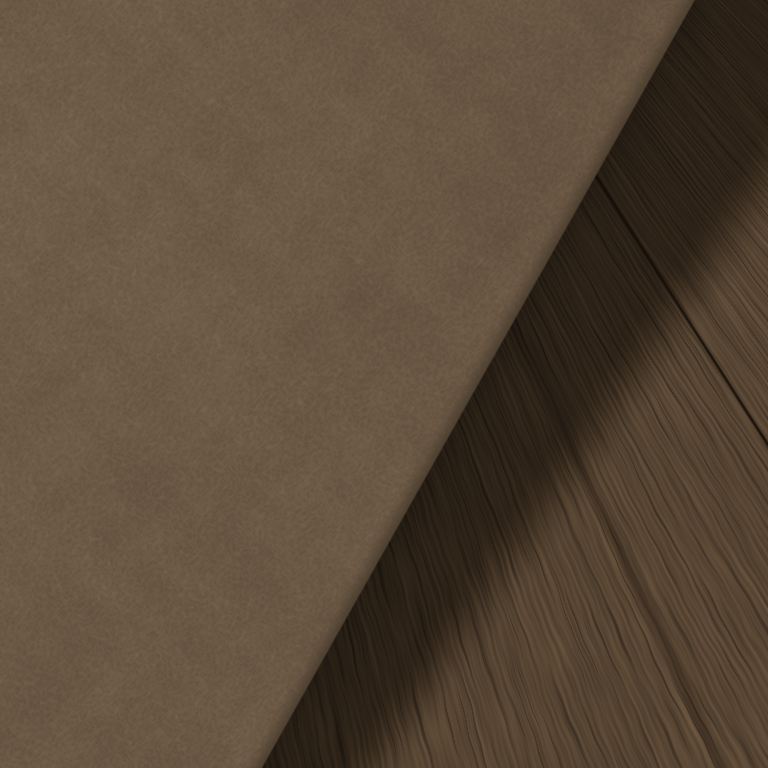
Give the GLSL for this texture, as a WebGL 2 fragment shader.

```glsl
#version 300 es
precision highp float;

uniform vec2 u_resolution;
out vec4 outColor;

// Palette
const vec3 LEATHER_LIGHT = vec3(0.456, 0.376, 0.298);
const vec3 LEATHER_DEEP = vec3(0.380, 0.314, 0.242);
const vec3 LEATHER_RIM = vec3(0.290, 0.236, 0.176);
const vec3 WOOD_LIT = vec3(0.352, 0.280, 0.206);
const vec3 WOOD_SHADE = vec3(0.184, 0.141, 0.096);
const vec3 SEAM_DARK = vec3(0.075, 0.052, 0.032);
const vec3 GROOVE = vec3(0.255, 0.195, 0.140);

// Layout
const vec2 EDGE_POINT = vec2(0.341, 0.0);
const vec2 EDGE_NORMAL = vec2(0.871, -0.491);
const vec2 SHADOW_POINT = vec2(0.78, 0.44);
const vec2 SHADOW_NORMAL = vec2(0.83, -0.558);
const float SHADOW_SOFTNESS = 0.046;
const vec2 GRAIN_ORIGIN = vec2(0.034, 1.93);
const float SEAM_SHARP = 0.640;
const float SEAM_SOFT = 0.470;
const float SEAM_FAINT = 0.217;

// Detail
const float PORE_SCALE = 135.0;
const float PORE_DEPTH = 0.06;
const float FIBRE_DEPTH = 0.085;
const float MOTTLE_DEPTH = 0.17;
const float BLOTCH_DEPTH = 0.17;
const float GRAIN_DEPTH = 0.24;
const float GRAIN_LINE_DEPTH = 0.24;

vec2 hash2(vec2 p) {
  vec3 q = fract(p.xyx * vec3(0.1031, 0.1030, 0.0973));
  q += dot(q, q.yzx + 33.33);
  return fract((q.xx + q.yz) * q.zy);
}

// Distance to the nearest scattered point
float cellular(vec2 p) {
  vec2 cell = floor(p);
  vec2 local = fract(p);
  float nearest = 2.0;
  for (int y = -1; y <= 1; y++) {
    for (int x = -1; x <= 1; x++) {
      vec2 offset = vec2(x, y);
      vec2 delta = offset + hash2(cell + offset) - local;
      nearest = min(nearest, dot(delta, delta));
    }
  }
  return sqrt(nearest);
}

// Rotated, warped sines, roughly -1 to 1
float layeredSines(vec2 p) {
  float sum = 0.0;
  float weight = 0.5;
  for (int i = 0; i < 5; i++) {
    p += 0.6 * sin(p.yx * 1.3 + float(i) * 1.7);
    sum += weight * sin(p.x) * cos(p.y);
    p = mat2(1.44, 1.08, -1.08, 1.44) * p + 2.3;
    weight *= 0.68;
  }
  return sum;
}

float band(float x, float width) {
  return exp(-x * x / (width * width));
}

vec3 leather(vec2 p, float inset) {
  float mottle = layeredSines(p * 14.0 + 1.5);
  float blotch = layeredSines(p * 47.0 + 8.0);
  float glow = 0.58 - 0.30 * p.x + 0.22 * band(length(p - vec2(0.18, 0.74)), 0.4);
  float tone = glow + MOTTLE_DEPTH * mottle + BLOTCH_DEPTH * blotch;
  vec3 color = mix(LEATHER_DEEP, LEATHER_LIGHT, clamp(tone, 0.0, 1.0));

  // Pores and short fibres slanted both ways
  vec2 warped = p + 0.004 * sin(p.yx * 83.0 + 3.0 * mottle);
  float pores = cellular(warped * PORE_SCALE) - 0.5;
  vec2 slanted = mat2(0.8, 0.6, -0.6, 0.8) * warped;
  float fibres = cellular(slanted * vec2(260.0, 120.0)) - 0.5;
  float crossed = cellular(slanted.yx * vec2(270.0, 140.0) + 19.0) - 0.5;
  color *= 1.0 + PORE_DEPTH * pores + FIBRE_DEPTH * (fibres + 0.8 * crossed);

  // Rounded rim
  float rim = 1.0 - smoothstep(0.0, 0.027, inset);
  color *= 1.0 + 0.02 * band(inset - 0.034, 0.018);
  return mix(color, LEATHER_RIM, 0.7 * rim * rim + 0.1 * rim);
}

vec3 wood(vec2 p, float gap) {
  float depth = GRAIN_ORIGIN.y - p.y;
  float fan = (p.x - GRAIN_ORIGIN.x) / depth;

  // Grain runs along the fan, with slight bends and a fine wriggle
  float bend = 0.0022 * sin(depth * 7.0 + fan * 19.0) + 0.0007 * sin(depth * 43.0 - fan * 57.0);
  float lane = fan + bend + 0.0003 * sin(depth * 130.0 + fan * 210.0);
  float fine = cellular(vec2(lane * 360.0, depth * 9.0)) - 0.5;
  float broad = cellular(vec2(lane * 130.0, depth * 3.0) + 7.0) - 0.5;
  float ripple = sin(lane * 1100.0 + 2.5 * sin(lane * 93.0 + depth * 2.0));
  float grain = fine + 0.25 * broad + 0.16 * ripple;

  // Thin dark lines, broken along their length
  float lineWave = sin(lane * 760.0 + 3.0 * sin(lane * 117.0 + depth * 1.2));
  float lineBreak = smoothstep(0.25, 0.65, cellular(vec2(lane * 120.0, depth * 8.0) + 31.0));
  float lines = smoothstep(0.70, 0.98, lineWave) * lineBreak;

  float shadowDist = dot(p - SHADOW_POINT, SHADOW_NORMAL);
  float light = smoothstep(-SHADOW_SOFTNESS, SHADOW_SOFTNESS, shadowDist);
  vec3 color = mix(WOOD_SHADE, WOOD_LIT, light);
  color *= 1.0 + 0.03 * light * layeredSines(vec2(fan * 14.0, depth * 3.0));

  // Wide soft groove, tinted before the grain crosses it
  float grooveDist = (fan - SEAM_SOFT) * depth;
  color = mix(color, GROOVE * mix(0.55, 1.0, light), 0.8 * band(grooveDist, 0.0095));
  color *= 1.0 + 0.08 * band(grooveDist + 0.014, 0.004);
  color *= 1.0 + GRAIN_DEPTH * grain * mix(1.4, 1.1, light);
  color *= 1.0 - GRAIN_LINE_DEPTH * lines;

  // Narrow plank joints
  float jointDist = (fan - SEAM_SHARP) * depth;
  color = mix(color, SEAM_DARK, 0.9 * band(jointDist, 0.0028));
  color *= 1.0 + 0.08 * band(jointDist - 0.006, 0.003);
  color *= 1.0 - 0.14 * band((fan - SEAM_FAINT) * depth, 0.004);

  // Contact shadow under the leather
  return color * (1.0 - 0.2 * exp(-gap / 0.03));
}

void main() {
  vec2 p = gl_FragCoord.xy / u_resolution;
  float edgeDist = dot(p - EDGE_POINT, EDGE_NORMAL);
  float smoothing = 1.2 / min(u_resolution.x, u_resolution.y);
  float onWood = smoothstep(-smoothing, smoothing, edgeDist);
  vec3 color = mix(leather(p, max(-edgeDist, 0.0)), wood(p, max(edgeDist, 0.0)), onWood);
  outColor = vec4(color, 1.0);
}
```
